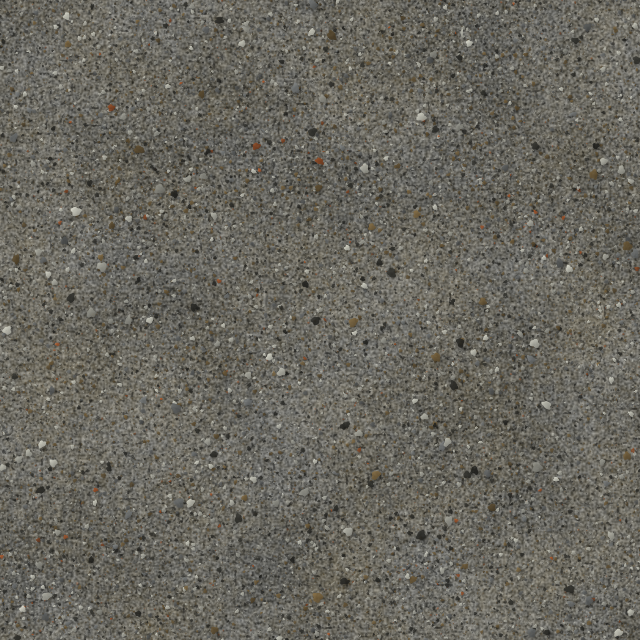
Write a WebGL 1 fragment shader that draws this texture.

```glsl
precision highp float;
uniform vec2 u_resolution;

#define FINE_CELLS 215.0
#define MEDIUM_CELLS 112.0
#define COARSE_CELLS 52.0
#define FINE_SHARE 0.55
#define MEDIUM_SHARE 0.34
#define COARSE_SHARE 0.13
#define GRIT_CONTRAST 0.21
#define STAIN_CONTRAST 0.075
#define COOL_CEMENT vec3(0.412, 0.412, 0.396)
#define WARM_CEMENT vec3(0.450, 0.430, 0.372)

vec4 hash4(vec2 p) {
  vec4 q = fract(p.xyxy * vec4(0.1031, 0.1030, 0.0973, 0.1099));
  q += dot(q, q.wzxy + 33.33);
  return fract((q.xxyz + q.yzzw) * q.zywx);
}

float cornerSlope(vec2 corner, vec2 offset) {
  float angle = 6.2832 * hash4(corner + 17.0).x;
  return dot(vec2(cos(angle), sin(angle)), offset);
}

// Gradient noise, roughly -0.7 to 0.7
float gradientNoise(vec2 p) {
  vec2 i = floor(p), f = p - i;
  vec2 w = f * f * f * (f * (f * 6.0 - 15.0) + 10.0);
  vec2 e = vec2(1.0, 0.0);
  float low = mix(cornerSlope(i, f), cornerSlope(i + e, f - e), w.x);
  float high = mix(cornerSlope(i + e.yx, f - e.yx), cornerSlope(i + 1.0, f - 1.0), w.x);
  return mix(low, high, w.y);
}

float fractalNoise(vec2 p) {
  float sum = 0.0, gain = 1.0;
  for (int octave = 0; octave < 4; octave++) {
    sum += gain * gradientNoise(p);
    p = mat2(1.6, 1.2, -1.2, 1.6) * p + 9.7;
    gain *= 0.55;
  }
  return sum;
}

// Mineral mix: pale quartz, black, ochre, slate and a little rust
vec3 mineralColour(float kind, float tone) {
  vec3 colour = vec3(0.65, 0.65, 0.61);
  if (kind > 0.39) colour = vec3(0.15, 0.15, 0.135);
  if (kind > 0.61) colour = vec3(0.38, 0.31, 0.19);
  if (kind > 0.82) colour = vec3(0.36, 0.37, 0.37);
  if (kind > 0.98) colour = vec3(0.56, 0.28, 0.13);
  return colour * mix(0.78, 1.22, tone);
}

// Scatters angular grains, lit from the upper left, over the ground
vec3 scatterGrains(vec3 ground, vec2 uv, float cells, float share, float strength, float seed) {
  vec2 p = uv * cells + seed;
  vec2 home = floor(p);
  float blur = 0.7 * cells / min(u_resolution.x, u_resolution.y);
  for (int y = -1; y <= 1; y++) {
    for (int x = -1; x <= 1; x++) {
      vec2 cell = home + vec2(float(x), float(y));
      vec4 place = hash4(cell + seed);
      vec4 look = hash4(cell + seed + 71.3);
      vec2 d = p - cell - place.xy;
      float angle = 6.2832 * place.z;
      float c = cos(angle), s = sin(angle);
      vec2 q = mat2(c, -s, s, c) * d * vec2(1.0, mix(1.0, 1.6, look.z));
      float radius = mix(0.19, 0.43, look.w * look.w);
      float bearing = atan(q.y, q.x + 0.00001);
      float outline = radius * (1.0 + 0.13 * sin(3.0 * bearing + 9.0 * look.x)
                                    + 0.08 * sin(5.0 * bearing + 9.0 * look.y));
      float present = step(place.w, share) * strength;
      float cover = smoothstep(blur, -blur, length(q) - outline);
      float shadow = 1.0 - smoothstep(0.5, 1.5, length(d - vec2(0.3, -0.4) * radius) / radius);
      float light = 1.0 + 0.16 * dot(d / radius, vec2(-0.6, 0.8));
      ground *= 1.0 - 0.25 * shadow * present;
      ground = mix(ground, mineralColour(look.x, look.y) * light, cover * present);
    }
  }
  return ground;
}

void main() {
  vec2 uv = gl_FragCoord.xy / min(u_resolution.x, u_resolution.y);

  // Broad stains and warm patches
  float stain = fractalNoise(uv * 4.5 + 3.1);
  float warmth = 0.38 + 0.55 * fractalNoise(uv * 6.0 + 41.0)
               + 0.6 * gradientNoise(uv * 83.0 + 5.0);
  vec3 colour = mix(COOL_CEMENT, WARM_CEMENT, clamp(warmth, 0.0, 1.0));
  colour += STAIN_CONTRAST * stain;

  // Sandy grit and small pits
  float grit = gradientNoise(uv * 233.0 + 2.3) + 0.6 * gradientNoise(uv * 127.0 + 8.9)
             + 0.3 * gradientNoise(uv * 47.0 + 6.1);
  colour += GRIT_CONTRAST * grit;
  float pits = smoothstep(0.22, 0.5, gradientNoise(uv * 149.0 + 31.7));
  colour *= 1.0 - 0.38 * pits;

  // Aggregate, thicker in some areas
  float crowd = clamp(1.0 + 0.7 * fractalNoise(uv * 5.0 + 77.0), 0.4, 1.6);
  colour = scatterGrains(colour, uv, FINE_CELLS, FINE_SHARE * crowd, 0.45, 11.0);
  colour = scatterGrains(colour, uv, MEDIUM_CELLS, MEDIUM_SHARE * crowd, 0.75, 137.0);
  colour = scatterGrains(colour, uv, COARSE_CELLS, COARSE_SHARE * crowd, 0.85, 59.0);

  gl_FragColor = vec4(clamp(colour, 0.0, 1.0), 1.0);
}
```
